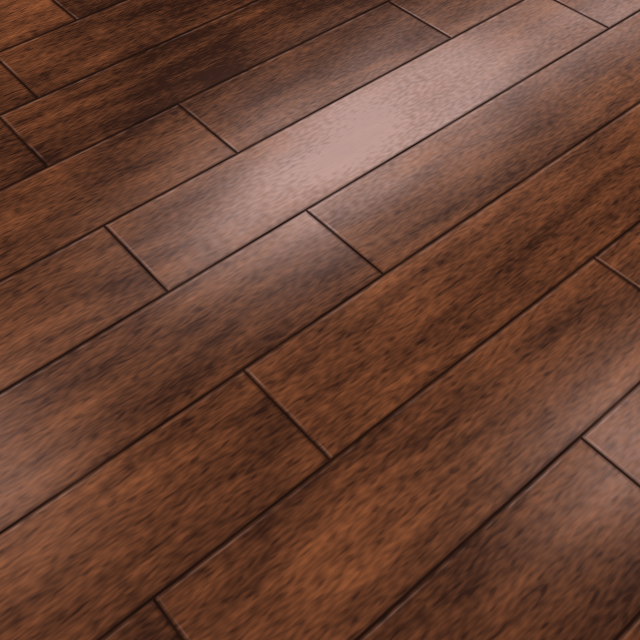
Write a Shadertoy shader that draws this texture.

```glsl
// Perspective: plane coefficients for (x, y down, 1)
const vec3 ALONG_PLANE  = vec3(3.906, 0.0, 4.687);
const vec3 ACROSS_PLANE = vec3(4.87, 11.81, -0.957);
const vec3 DEPTH_PLANE  = vec3(0.01, 0.932, 1.0);

// Plank layout, one entry per row from the far side
const int ROWS = 10;
const float FIRST_JOINT[ROWS]  = float[](5.0, 4.3, 4.0, 5.0, 4.0, 5.0, 4.0, 3.0, 5.0, 3.0);
const float PLANK_LENGTH[ROWS] = float[](4.0, 5.0, 4.0, 2.0, 4.0, 4.0, 4.0, 3.0, 4.0, 4.0);
const float LENGTH_UNIT = 1.5;   // one length unit in plank widths
const float SEAM_WIDTH  = 0.009; // half width, in plank widths
const float BEVEL_WIDTH = 0.040;

const vec3 DARK_WOOD  = vec3(0.19, 0.105, 0.075);
const vec3 LIGHT_WOOD = vec3(0.53, 0.305, 0.185);
const vec3 SEAM_COLOR = vec3(0.12, 0.06, 0.045);
const vec3 SHEEN_COLOR = vec3(0.80, 0.67, 0.645);

// Reflections: centre and radii on the canvas, origin lower left
const vec2 SHEEN_SLOPE = vec2(0.86, 0.51);
const vec4 MAIN_SHEEN  = vec4(0.57, 0.78, 0.36, 0.135);
const vec4 RIGHT_SHEEN = vec4(1.03, 0.32, 0.24, 0.15);
const vec4 LEFT_SHEEN  = vec4(-0.03, 0.27, 0.17, 0.18);
const vec4 TOP_SHEEN   = vec4(1.00, 1.00, 0.16, 0.10);

float hash(vec2 p) {
    vec3 q = fract(p.xyx * vec3(0.1031, 0.1030, 0.0973));
    q += dot(q, q.yzx + 33.33);
    return fract((q.x + q.y) * q.z);
}

vec2 gradient(vec2 cell) {
    float angle = 6.2832 * hash(cell);
    return vec2(cos(angle), sin(angle));
}

float noise(vec2 p) {
    vec2 cell = floor(p), f = p - cell;
    vec2 blend = f * f * f * (f * (f * 6.0 - 15.0) + 10.0);
    vec2 e = vec2(0.0, 1.0);
    float low  = mix(dot(gradient(cell), f),
                     dot(gradient(cell + e.yx), f - e.yx), blend.x);
    float high = mix(dot(gradient(cell + e.xy), f - e.xy),
                     dot(gradient(cell + e.yy), f - e.yy), blend.x);
    return mix(low, high, blend.y);
}

float glow(vec2 point, vec4 lamp) {
    vec2 d = point - lamp.xy;
    vec2 r = vec2(dot(d, SHEEN_SLOPE), dot(d, vec2(-SHEEN_SLOPE.y, SHEEN_SLOPE.x))) / lamp.zw;
    return exp(-dot(r, r));
}

vec3 woodColor(vec2 p, float seed) {
    float warp = noise(p * vec2(0.6, 1.5));
    float rings = sin(6.2832 * (2.8 * noise(p * vec2(0.35, 1.1) + 7.0) + 1.2 * p.y));
    float streaks = noise(vec2(p.x * 0.7, p.y * 8.0 + 2.0 * warp));
    float mottle = noise(p * vec2(1.8, 4.5) + 19.0);
    float fibres = noise(p * vec2(4.0, 20.0) + 5.0);
    float pores = noise(p * vec2(11.0, 42.0));
    float dashes = smoothstep(0.12, 0.40, noise(p * vec2(8.0, 33.0) + 61.0));
    float knots = smoothstep(0.40, 0.60, noise(p * vec2(1.5, 4.0) + 40.0));
    float tone = 0.44 + 0.34 * (seed - 0.5) + 0.42 * warp + 0.08 * rings + 0.32 * streaks
               + 0.20 * mottle + 0.20 * fibres + 0.36 * pores - 0.20 * dashes - 0.3 * knots;
    return mix(DARK_WOOD, LIGHT_WOOD, clamp(tone, 0.0, 1.1));
}

void mainImage(out vec4 fragColor, in vec2 fragCoord) {
    vec2 canvas = fragCoord / iResolution.xy;
    vec3 view = vec3(canvas.x, 1.0 - canvas.y, 1.0);
    vec2 ground = vec2(dot(ALONG_PLANE, view) * LENGTH_UNIT, dot(ACROSS_PLANE, view))
                / dot(DEPTH_PLANE, view);
    vec2 soft = 0.6 * fwidth(ground);

    // Plank under this point
    float row = floor(ground.y);
    int index = int(clamp(row + 1.0, 0.0, float(ROWS - 1)));
    float size = PLANK_LENGTH[index] * LENGTH_UNIT;
    float position = (ground.x - FIRST_JOINT[index] * LENGTH_UNIT) / size;
    float seed = hash(vec2(floor(position) + 11.0, row + 23.0));
    vec2 inside = vec2(fract(position) * size, ground.y - row);
    vec2 edge = min(inside, vec2(size, 1.0) - inside);

    vec2 woodPoint = vec2(ground.x, inside.y) + seed * vec2(37.0, 91.0);
    vec3 color = woodColor(woodPoint, seed);

    // Satin reflection, uneven from plank to plank
    float sheen = 0.92 * glow(canvas, MAIN_SHEEN) + 0.50 * glow(canvas, RIGHT_SHEEN)
                + 0.26 * glow(canvas, LEFT_SHEEN) + 0.45 * glow(canvas, TOP_SHEEN);
    sheen *= 0.80 + 0.3 * hash(vec2(seed * 91.0, row + 5.0))
           + 0.30 * noise(woodPoint * vec2(0.8, 2.5))
           + 0.24 * noise(woodPoint * vec2(13.0, 32.0));
    sheen = clamp(sheen, 0.0, 0.86);
    color = mix(color, SHEEN_COLOR, sheen);

    // Rounded edges with a worn, lit rim
    float nearest = min(edge.x, edge.y);
    color *= mix(0.74, 1.0, smoothstep(SEAM_WIDTH, BEVEL_WIDTH, nearest));
    vec2 rim = exp(-pow((inside - 3.2 * SEAM_WIDTH) / (0.6 * SEAM_WIDTH + 0.6 * soft), vec2(2.0)));
    float wear = clamp(0.5 + 1.2 * noise(ground * vec2(1.5, 3.0))
                     + 1.0 * noise(ground * vec2(9.0, 5.0)), 0.0, 1.0);
    color = mix(color, SHEEN_COLOR, max(rim.x, rim.y) * wear * (0.26 + 0.4 * sheen));

    // Dark seams, fainter where the planks meet closely
    vec2 seam = 1.0 - smoothstep(SEAM_WIDTH - soft, SEAM_WIDTH + soft, edge);
    float gap = clamp(0.82 + 0.5 * noise(ground * vec2(1.2, 2.0) + 9.0), 0.5, 0.95);
    color = mix(color, SEAM_COLOR, gap * max(seam.x, seam.y));
    fragColor = vec4(color, 1.0);
}
```
